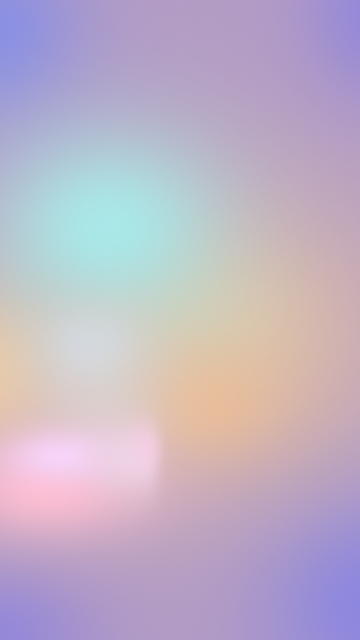
Write a WebGL 1 fragment shader that draws this background.

```glsl
precision highp float;

uniform vec2 u_resolution;

const vec3 MAUVE       = vec3(0.70, 0.61, 0.77);
const vec3 PERIWINKLE  = vec3(0.54, 0.56, 0.89);
const vec3 VIOLET      = vec3(0.58, 0.53, 0.85);
const vec3 INDIGO      = vec3(0.54, 0.52, 0.88);
const vec3 PEACH       = vec3(0.88, 0.74, 0.64);
const vec3 APRICOT     = vec3(0.92, 0.78, 0.64);
const vec3 ORANGE      = vec3(0.93, 0.74, 0.58);
const vec3 SAND        = vec3(0.86, 0.80, 0.68);
const vec3 AQUA        = vec3(0.66, 0.91, 0.91);
const vec3 MIST        = vec3(0.83, 0.87, 0.91);
const vec3 PEARL       = vec3(0.86, 0.84, 0.83);
const vec3 PINK        = vec3(0.99, 0.74, 0.82);
const vec3 LILAC       = vec3(0.97, 0.84, 1.00);
const vec3 BLUSH       = vec3(0.93, 0.84, 0.91);
const vec3 ROSE        = vec3(0.98, 0.80, 0.89);

const float EDGE_X     = 0.435;  // right border of the blush patch
const float EDGE_SOFT  = 0.035;
const float GRAIN      = 0.004;
const float GRAIN_ROWS = 512.0;

// Elliptical Gaussian falloff, 1 at the centre
float glow(vec2 uv, vec2 center, vec2 radius) {
  vec2 d = (uv - center) / radius;
  return exp(-dot(d, d));
}

float hash(vec2 p) {
  return fract(sin(dot(p, vec2(12.99, 78.23))) * 43758.5);
}

void main() {
  vec2 uv = gl_FragCoord.xy / u_resolution;
  vec3 color = MAUVE;

  // Cool corners
  color = mix(color, PERIWINKLE, glow(uv, vec2(-0.02, 0.95), vec2(0.25, 0.15)));
  color = mix(color, VIOLET, glow(uv, vec2(1.05, 0.98), vec2(0.20, 0.14)));
  color = mix(color, INDIGO, glow(uv, vec2(1.02, 0.07), vec2(0.29, 0.18)));
  color = mix(color, VIOLET, glow(uv, vec2(-0.02, 0.01), vec2(0.28, 0.10)));

  // Warm middle
  color = mix(color, PEACH, glow(uv, vec2(0.56, 0.47), vec2(0.55, 0.25)));
  color = mix(color, APRICOT, glow(uv, vec2(-0.02, 0.42), vec2(0.22, 0.14)));
  color = mix(color, SAND, 0.6 * glow(uv, vec2(0.58, 0.50), vec2(0.25, 0.10)));
  color = mix(color, ORANGE, 0.8 * glow(uv, vec2(0.57, 0.37), vec2(0.20, 0.085)));

  // Aqua orb and the pale trail below it
  color = mix(color, AQUA, glow(uv, vec2(0.30, 0.645), vec2(0.33, 0.155)));
  color = mix(color, PEARL, 0.7 * glow(uv, vec2(0.27, 0.37), vec2(0.19, 0.12)));
  color = mix(color, MIST, 0.7 * glow(uv, vec2(0.25, 0.46), vec2(0.14, 0.06)));

  // Pink bloom with a bright lilac core
  color = mix(color, PINK, glow(uv, vec2(0.13, 0.235), vec2(0.27, 0.075)));
  color = mix(color, LILAC, 0.9 * glow(uv, vec2(0.17, 0.287), vec2(0.15, 0.04)));

  // Blush patch cut off on its right side
  float inside = 1.0 - smoothstep(EDGE_X - EDGE_SOFT, EDGE_X + EDGE_SOFT, uv.x);
  color = mix(color, BLUSH, 0.9 * inside * glow(uv, vec2(0.38, 0.285), vec2(0.13, 0.055)));
  color = mix(color, ROSE, 0.7 * inside * glow(uv, vec2(0.43, 0.298), vec2(0.07, 0.035)));

  // Fine grain against banding
  vec2 cell = floor(gl_FragCoord.xy / u_resolution.y * GRAIN_ROWS);
  color += GRAIN * (hash(cell) - 0.5);

  gl_FragColor = vec4(color, 1.0);
}
```
